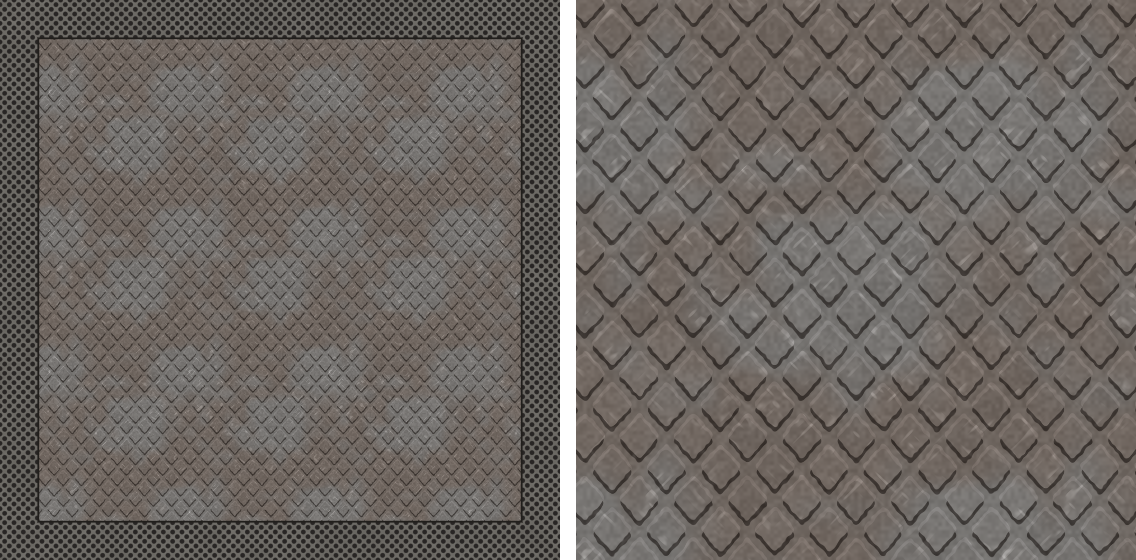
Left, the full canvas; right, a detail of the centre.
This texture is drawn by a WebGL 2 fragment shader. Its source:

```glsl
#version 300 es
precision highp float;
// Worn steel floor plate with raised diamonds, framed by a perforated metal border.
uniform vec2 u_resolution;
out vec4 fragColor;

const vec2 DIAMONDS = vec2(31.0, 27.0);  // staggered repeats across and down
const vec2 HOLES = vec2(60.0, 60.0);
const float WEAR_REPEATS = 4.0;
const float PANEL_HALF = 0.4316;
const float SEAM_HALF = 0.0016;

const vec3 STEEL = vec3(0.465, 0.455, 0.445);
const vec3 GROOVE = vec3(0.455, 0.447, 0.437);
const vec3 HIGHLIGHT = vec3(0.56, 0.55, 0.545);
const vec3 SHADOW = vec3(0.235, 0.22, 0.21);
const vec3 RUST = vec3(0.43, 0.385, 0.355);
const vec3 BORDER = vec3(0.425, 0.415, 0.395);
const vec3 HOLE = vec3(0.155, 0.145, 0.14);
const vec3 SEAM = vec3(0.13, 0.12, 0.11);

float hash(vec2 p) {
  vec3 q = fract(vec3(p.xyx) * 0.1031);
  q += dot(q, q.yzx + 33.33);
  return fract((q.x + q.y) * q.z);
}

// Value noise that wraps after one unit of p
float noise(vec2 p, vec2 period) {
  p *= period;
  vec2 i = floor(p), f = fract(p);
  f = f * f * (3.0 - 2.0 * f);
  vec2 lo = mod(i, period), hi = mod(i + 1.0, period);
  return mix(mix(hash(lo), hash(vec2(hi.x, lo.y)), f.x),
             mix(hash(vec2(lo.x, hi.y)), hash(hi), f.x), f.y);
}

float fill(float d, float soft) {
  return 1.0 - smoothstep(-soft, soft, d);
}

float roundedBox(vec2 p, float halfSize, float radius) {
  vec2 q = abs(p) - halfSize + radius;
  return length(max(q, 0.0)) + min(max(q.x, q.y), 0.0) - radius;
}

// Diagonal axes in which every unit cell holds one staggered item
vec2 diagonal(vec2 p) {
  return vec2(p.x + p.y, p.x - p.y);
}

// Thin pale scratches running along one diagonal
float scratches(vec2 p, vec2 period) {
  float streak = noise(diagonal(p), period);
  float patches = noise(p, vec2(23.0));
  return smoothstep(0.72, 0.95, streak) * smoothstep(0.4, 0.8, patches);
}

vec3 diamondPlate(vec2 uv, float pixel) {
  vec2 lattice = diagonal(uv * DIAMONDS);
  vec2 cell = floor(lattice);
  vec2 q = fract(lattice) - 0.5;
  float soft = pixel * length(DIAMONDS) * 0.65;
  vec2 wear = uv * WEAR_REPEATS;

  // Chipped outline, with shifted copies for the lit and shaded edges
  float chip = (noise(wear, vec2(80.0)) - 0.5) * 0.05;
  vec2 down = vec2(-1.0, 1.0);
  float top = fill(roundedBox(q, 0.385, 0.09) + chip, soft);
  float shade = fill(roundedBox(q - down * 0.09, 0.375, 0.09) + chip, soft);
  float inner = fill(roundedBox(q - down * 0.075, 0.385, 0.09) + chip, soft);

  // Every diamond differs slightly in tone
  vec2 id = mod(diagonal(cell), 2.0 * DIAMONDS);
  vec3 face = STEEL + (hash(id) - 0.5) * 0.03;
  vec3 color = mix(GROOVE, SHADOW, shade * 0.95);
  color = mix(color, face, top);
  color = mix(color, HIGHLIGHT, top * (1.0 - inner) * 0.6);

  // Rust clouds, grain and scratches
  float cloud = 0.65 * noise(wear, vec2(3.0)) + 0.35 * noise(wear, vec2(11.0));
  color = mix(color, color * RUST / STEEL, smoothstep(0.48, 0.85, cloud) * 0.8);
  float marks = scratches(wear, vec2(17.0, 71.0));
  marks += scratches(wear + 0.37, vec2(67.0, 19.0));
  color += vec3(0.10) * marks * (0.4 + 0.6 * top);
  return color + (noise(wear, vec2(110.0)) - 0.5) * 0.065;
}

vec3 perforatedBorder(vec2 uv, float pixel) {
  vec2 q = fract(diagonal(uv * HOLES)) - 0.5;
  vec2 offset = diagonal(q) * 0.5;
  float d = length(offset) - 0.242;
  float soft = pixel * HOLES.y * 0.7;
  float tone = noise(uv, vec2(24.0)) * 0.5 + noise(uv, vec2(190.0)) * 0.5;
  vec3 color = BORDER + (tone - 0.5) * 0.06;
  color *= 1.0 - 0.15 * fill(d - 0.04, 0.05);
  return mix(color, HOLE, fill(d, soft));
}

void main() {
  vec2 uv = gl_FragCoord.xy / u_resolution;
  float pixel = 1.0 / min(u_resolution.x, u_resolution.y);
  vec2 fromCentre = abs(uv - 0.5);
  float panel = max(fromCentre.x, fromCentre.y) - PANEL_HALF;

  vec3 color = mix(perforatedBorder(uv, pixel), diamondPlate(uv, pixel),
                   fill(panel, pixel * 0.7));
  color = mix(color, SEAM, fill(abs(panel) - SEAM_HALF, pixel * 0.7));
  fragColor = vec4(color, 1.0);
}
```
